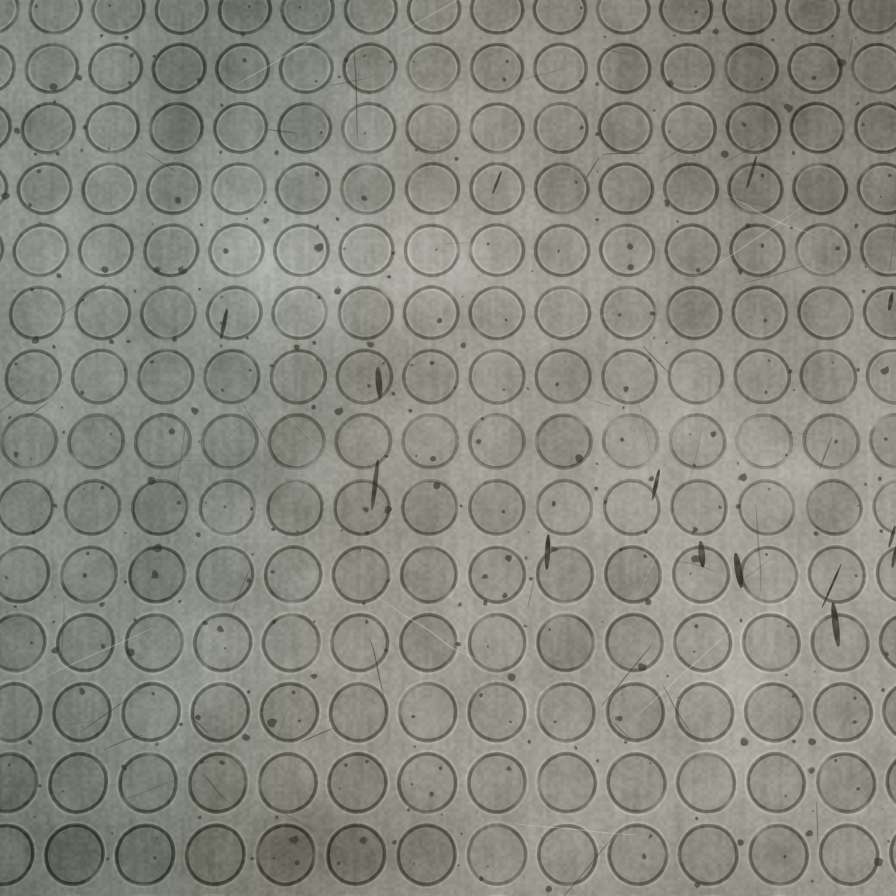
Reproduce this texture procedurally as a WebGL 2 fragment shader.

```glsl
#version 300 es
precision highp float;
// Worn grey studded floor: rows of raised discs in slight perspective, with grime, scratches and scuffs.
uniform vec2 u_resolution;
out vec4 fragColor;

const vec3 DARK = vec3(0.38, 0.37, 0.33);
const vec3 LIGHT = vec3(0.76, 0.75, 0.72);
const vec3 SCUFF = vec3(0.19, 0.18, 0.15);
const vec3 SCRAPE = vec3(0.80, 0.79, 0.75);
const vec3 COOL_TINT = vec3(-0.030, 0.004, 0.002);
const float PITCH_BOTTOM = 0.0790;   // column spacing at the lower edge
const float PITCH_TOP = 0.0703;      // column spacing at the upper edge
const float ROW_SCALE = 1.036;       // foreshortening of the rows
const float ROW_OFFSET = 0.566;      // first row centre, in rows
const float VANISH_X = 0.5547;       // the column that runs upright
const float DISC_RADIUS = 0.405;     // in cells
const float RING_WIDTH = 0.0011;     // half width of the groove
const int SCRATCHES = 64;
const int SCUFFS = 14;
const float SPECK_GRID = 38.0;

float hash(vec2 p) {
  return fract(sin(dot(p, vec2(127.1, 311.7))) * 43758.5453);
}

vec2 hash2(vec2 p) {
  return vec2(hash(p), hash(p + 57.3));
}

float noise(vec2 p) {
  vec2 i = floor(p), f = fract(p);
  f = f * f * (3.0 - 2.0 * f);
  return mix(mix(hash(i), hash(i + vec2(1, 0)), f.x),
             mix(hash(i + vec2(0, 1)), hash(i + vec2(1, 1)), f.x), f.y);
}

float fbm(vec2 p) {
  float sum = 0.0, amp = 0.5;
  for (int i = 0; i < 5; i++) {
    sum += amp * noise(p);
    p = mat2(1.6, 1.2, -1.2, 1.6) * p + 7.1;
    amp *= 0.5;
  }
  return sum - 0.48;
}

float glow(vec2 p, vec2 centre, vec2 size) {
  vec2 d = (p - centre) / size;
  return exp(-dot(d, d));
}

// Coverage of a tapered stroke about a centre
float stroke(vec2 p, vec2 centre, float angle, float halfLength, float halfWidth, float aa) {
  vec2 dir = vec2(cos(angle), sin(angle)), d = p - centre;
  float along = dot(d, dir) / halfLength;
  float width = halfWidth * sqrt(max(1.0 - along * along, 0.0));
  float across = abs(dot(d, vec2(-dir.y, dir.x)));
  return (1.0 - smoothstep(width - aa, width + aa, across)) * step(abs(along), 1.0);
}

// Broad light and dirt over the whole floor
float floorTone(vec2 uv) {
  float tone = 0.50 + 0.42 * fbm(uv * 4.0) + 0.30 * fbm(uv * 17.0 + 31.0);
  tone += 0.24 * glow(uv, vec2(0.36, 0.70), vec2(0.13, 0.06));
  tone += 0.18 * glow(uv, vec2(0.64, 0.70), vec2(0.14, 0.08));
  tone += 0.26 * glow(uv, vec2(0.78, 0.17), vec2(0.22, 0.18));
  tone += 0.16 * glow(uv, vec2(0.78, 0.50), vec2(0.30, 0.18));
  tone += 0.12 * glow(uv, vec2(0.08, 0.72), vec2(0.12, 0.22));
  tone -= 0.24 * glow(uv, vec2(0.28, 1.00), vec2(0.12, 0.09));
  tone -= 0.18 * glow(uv, vec2(0.19, 0.82), vec2(0.05, 0.12));
  tone -= 0.16 * glow(uv, vec2(0.96, 0.90), vec2(0.16, 0.22));
  tone -= 0.22 * glow(uv, vec2(0.04, 0.06), vec2(0.10, 0.20));
  tone -= 0.16 * glow(uv, vec2(0.32, 0.05), vec2(0.12, 0.10));
  return tone;
}

void main() {
  vec2 uv = gl_FragCoord.xy / u_resolution;
  float aa = 0.8 / min(u_resolution.x, u_resolution.y);

  // Perspective grid of discs
  float pitch = mix(PITCH_BOTTOM, PITCH_TOP, uv.y);
  vec2 grid = vec2(uv.x - VANISH_X, uv.y / (ROW_SCALE * PITCH_BOTTOM) * PITCH_BOTTOM) / pitch;
  grid.y -= ROW_OFFSET;
  vec2 id = floor(grid + 0.5), q = grid - id;
  float wobble = 0.012 * (noise(grid * 4.0) - 0.5);
  float d = (length(q) - DISC_RADIUS + wobble) * pitch;
  float inside = 1.0 - smoothstep(-aa, aa, d);

  // Ground tone, disc tone and fine grain
  float tone = floorTone(uv);
  float grime = fbm(grid * 2.6 + id * 5.0);
  tone += inside * (0.22 * grime - 0.05 - 0.13 * hash(id));
  tone += 0.16 * (noise(uv * 260.0) - 0.5) + 0.10 * (noise(uv * vec2(240.0, 28.0)) - 0.5);

  // Groove with a lit lip
  float wear = smoothstep(0.05, 0.6, noise(grid * 3.0 + 11.0) + 0.25 * hash(id + 3.0));
  float groove = 1.0 - smoothstep(RING_WIDTH, RING_WIDTH + 2.0 * aa, abs(d));
  float lipSide = mix(0.0030, -0.0030, smoothstep(0.3, 0.7, uv.y));
  float lip = 1.0 - smoothstep(0.0, 0.0028, abs(d - lipSide));
  tone += 0.20 * lip * (0.4 + 0.6 * noise(grid * 2.0 + 40.0));
  tone -= groove * (0.18 + 0.34 * wear);
  vec3 color = DARK + (LIGHT - DARK) * clamp(tone, -0.45, 1.15);
  color += COOL_TINT * (1.0 - smoothstep(0.0, 0.45, uv.x - 0.2 * uv.y));

  // Hairline scratches, a few of them pale
  for (int i = 0; i < SCRATCHES; i++) {
    vec2 seed = vec2(float(i), 3.0), r = hash2(seed + 19.0);
    float bend = 0.006 * (noise(uv * 22.0 + seed) - 0.5);
    float mark = stroke(uv + bend, hash2(seed), 6.283 * r.x, 0.012 + 0.07 * r.y * r.y, 0.0007, aa);
    color = mix(color, r.y > 0.82 ? SCRAPE : SCUFF, mark * (0.12 + 0.38 * hash(seed + 5.0)));
  }

  // Short black scuffs, mostly upright
  for (int i = 0; i < SCUFFS; i++) {
    vec2 seed = vec2(float(i), 71.0), r = hash2(seed + 23.0);
    vec2 centre = vec2(0.25, 0.30) + vec2(0.75, 0.55) * hash2(seed);
    float mark = stroke(uv, centre, 1.15 + 0.6 * r.x, 0.010 + 0.020 * r.y, 0.0012 + 0.0028 * r.x, aa);
    color = mix(color, SCUFF, mark * (0.55 + 0.4 * noise(uv * 180.0)));
  }

  // Scattered dark specks
  vec2 speckCell = floor(uv * SPECK_GRID);
  vec2 speck = fract(uv * SPECK_GRID) - 0.25 - 0.5 * hash2(speckCell + 9.0);
  float size = 0.03 + 0.13 * pow(hash(speckCell + 2.0), 4.0);
  float edge = length(speck) + 0.12 * (noise(uv * 220.0) - 0.5) - size;
  float spot = (1.0 - smoothstep(-0.03, 0.03 + aa * SPECK_GRID, edge)) * step(0.72, hash(speckCell));
  color = mix(color, SCUFF, 0.6 * spot);

  fragColor = vec4(color, 1.0);
}
```
